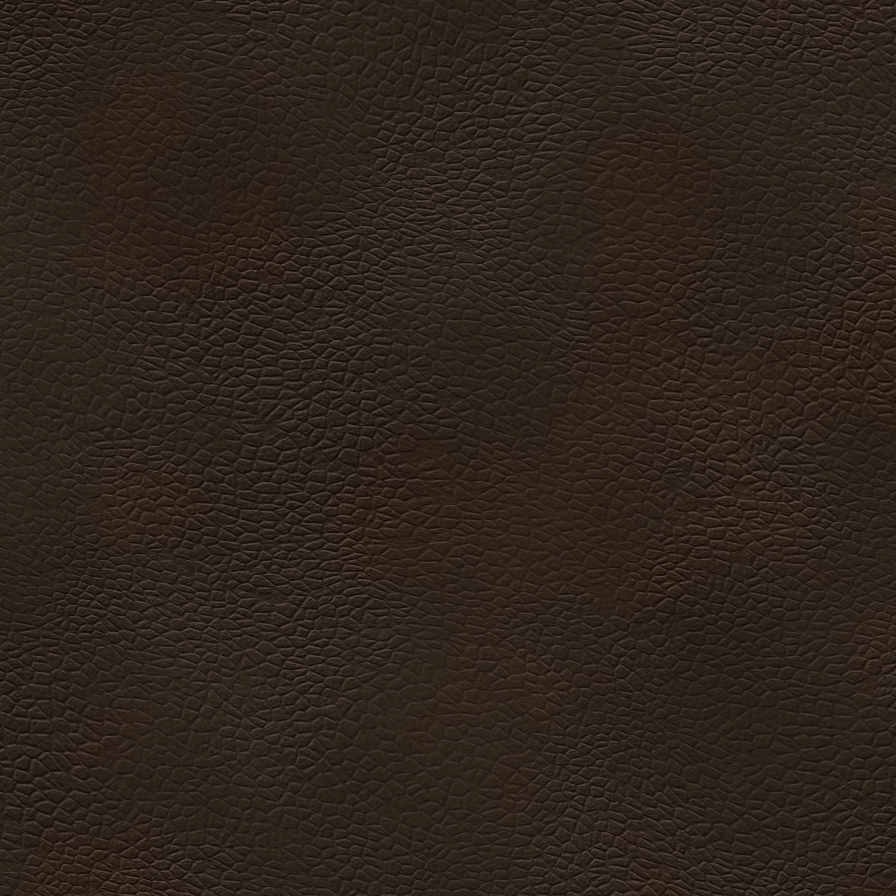
Give the GLSL for this texture, as a Shadertoy shader.

```glsl
const vec3 SHADOW_BROWN = vec3(0.125, 0.088, 0.066);
const vec3 HIDE_BROWN = vec3(0.180, 0.143, 0.108);
const vec3 SHEEN_BROWN = vec3(0.290, 0.240, 0.218);
const vec3 RED_TINT = vec3(0.014, 0.001, -0.004);

const vec2 PEBBLES = vec2(58.0, 86.0);     // cells across and up the canvas
const vec2 WRINKLES = vec2(105.0, 150.0);  // finer creases over the pebbles
const vec2 LIGHT_DIR = vec2(-0.35, 0.94);
const float LIGHT_STEP = 0.0014;
const float CREASE_WIDTH = 0.36;
const float WARP = 0.045;
const float RELIEF = 0.95;
const float BASE_TONE = 0.29;
const float MID_TONE = 0.35;

vec2 hash2(vec2 p) {
    vec3 q = fract(vec3(p.xyx) * vec3(0.1031, 0.1030, 0.0973));
    q += dot(q, q.yzx + 33.33);
    return fract((q.xx + q.yz) * q.zy);
}

float noise(vec2 p) {
    vec2 cell = floor(p);
    vec2 f = fract(p);
    f = f * f * (3.0 - 2.0 * f);
    float low = mix(hash2(cell).x, hash2(cell + vec2(1, 0)).x, f.x);
    float high = mix(hash2(cell + vec2(0, 1)).x, hash2(cell + vec2(1, 1)).x, f.x);
    return mix(low, high, f.y);
}

float cloud(vec2 p) {
    float sum = 0.0;
    float weight = 0.5;
    for (int i = 0; i < 4; i++) {
        sum += weight * noise(p);
        p = mat2(1.6, 1.2, -1.2, 1.6) * p + 7.3;
        weight *= 0.5;
    }
    return sum / 0.9375;
}

// Gap between the two nearest cell centres: zero along a crease
float creaseDistance(vec2 p) {
    vec2 cell = floor(p);
    vec2 f = fract(p);
    float nearest = 8.0;
    float second = 8.0;
    for (int y = -1; y <= 1; y++) {
        for (int x = -1; x <= 1; x++) {
            vec2 offset = vec2(x, y);
            float d = length(offset + hash2(cell + offset) - f);
            second = min(second, max(nearest, d));
            nearest = min(nearest, d);
        }
    }
    return second - nearest;
}

// Stretches and turns the grain from place to place
vec2 stretchHide(vec2 p) {
    vec2 broad = vec2(noise(p * 5.0 + 3.1), noise(p * 5.0 + 41.7)) - 0.5;
    vec2 local = vec2(noise(p * 17.0 + 9.4), noise(p * 17.0 + 63.2)) - 0.5;
    p += WARP * broad + 0.24 * WARP * local;
    p.y += 0.18 * p.x;
    return p;
}

float hideHeight(vec2 p) {
    vec2 q = stretchHide(p);
    float pebble = creaseDistance(q * PEBBLES + 20.0);
    float wrinkle = creaseDistance(q * WRINKLES + 80.0);
    float height = smoothstep(0.0, CREASE_WIDTH, pebble) + 0.35 * pebble;
    height += 0.32 * smoothstep(0.0, 0.4, wrinkle);
    return height + 0.22 * noise(p * 260.0) + 0.5 * noise(p * 45.0);
}

void mainImage(out vec4 fragColor, in vec2 fragCoord) {
    vec2 p = fragCoord / iResolution.y;

    // Side light on the grain, shallower in worn patches
    float slope = hideHeight(p) - hideHeight(p + LIGHT_DIR * LIGHT_STEP);
    float depth = mix(0.55, 1.25, smoothstep(0.3, 0.7, cloud(p * 6.0 + 15.0)));
    float relief = RELIEF * depth * slope;
    relief *= relief < 0.0 ? 0.65 : 1.0;

    // Broad unevenness and fine speckle
    float tone = BASE_TONE + relief;
    tone += 0.28 * (cloud(p * 4.0 + 50.0) - 0.5);
    tone += 0.14 * (noise(p * 380.0) - 0.5);
    tone = clamp(tone, -0.18, 1.15);

    vec3 color = tone < MID_TONE
        ? mix(SHADOW_BROWN, HIDE_BROWN, tone / MID_TONE)
        : mix(HIDE_BROWN, SHEEN_BROWN, (tone - MID_TONE) / (1.0 - MID_TONE));
    color += RED_TINT * smoothstep(0.55, 0.75, cloud(p * 7.0 + 90.0));
    fragColor = vec4(color, 1.0);
}
```
